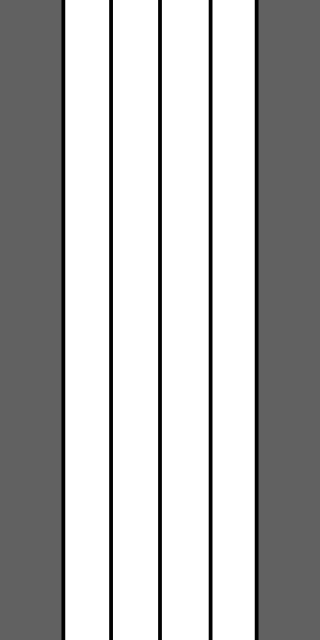
This pattern is drawn by a Shadertoy shader. Its source:

```glsl
#define LINE_COUNT 5
#define PANEL_LEFT 0.198
#define PANEL_RIGHT 0.802
#define LINE_WIDTH 0.0118
#define SWAY 0.0045
#define ODD_SHIFT 0.0026
#define GREY vec3(0.38)
#define WHITE vec3(1.0)
#define BLACK vec3(0.005)

// Evenly spaced lines, with the odd ones nudged sideways
float lineCenter(int index) {
    float i = float(index);
    float even = mix(PANEL_LEFT, PANEL_RIGHT, i / float(LINE_COUNT - 1));
    return even - SWAY * sin(1.5708 * i) + ODD_SHIFT * mod(i, 2.0);
}

// Box-filtered coverage of a signed distance
float coverage(float dist, float pixel) {
    return clamp(0.5 - dist / pixel, 0.0, 1.0);
}

void mainImage(out vec4 fragColor, in vec2 fragCoord) {
    float x = fragCoord.x / iResolution.x;
    float pixel = 1.0 / iResolution.x;

    // White panel between grey margins
    float panelDist = max(PANEL_LEFT - x, x - PANEL_RIGHT);
    vec3 color = mix(GREY, WHITE, coverage(panelDist, pixel));

    // Black vertical lines
    for (int i = 0; i < LINE_COUNT; i++) {
        float lineDist = abs(x - lineCenter(i)) - 0.5 * LINE_WIDTH;
        color = mix(color, BLACK, coverage(lineDist, pixel));
    }

    fragColor = vec4(color, 1.0);
}
```
